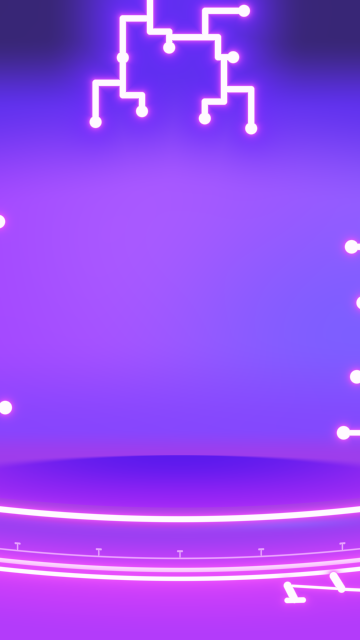
Give the GLSL for this background, as a Shadertoy shader.

```glsl
// Neon podium under glowing circuit traces, on a violet gradient backdrop.

const vec3 WHITE = vec3(1.0, 0.98, 1.0);
const vec3 PINK = vec3(0.94, 0.32, 0.99);

float segment(vec2 p, vec2 a, vec2 b) {
    vec2 ab = b - a;
    float t = clamp(dot(p - a, ab) / max(dot(ab, ab), 1e-6), 0.0, 1.0);
    return length(p - a - ab * t);
}

// Wire that runs vertically from a, crosses at height k, then runs vertically to b
float wire(vec2 p, vec2 a, vec2 b, float k) {
    vec2 c = vec2(a.x, k), d = vec2(b.x, k);
    return min(segment(p, c, d), min(segment(p, a, c), segment(p, d, b))) - 0.08;
}

// Wire that ends in a round pad
float trace(vec2 p, vec2 a, vec2 b, float k) {
    return min(wire(p, a, b, k), length(p - b) - 0.15);
}

float topCircuit(vec2 p) {
    float d = trace(p, vec2(3.75, 16.2), vec2(4.23, 14.81), 15.21);
    d = min(d, trace(p, vec2(3.75, 15.54), vec2(3.07, 14.56), 15.54));
    d = min(d, trace(p, vec2(3.07, 14.56), vec2(3.55, 13.22), 13.62));
    d = min(d, trace(p, vec2(3.07, 13.93), vec2(2.39, 12.95), 13.93));
    d = min(d, wire(p, vec2(4.23, 15.07), vec2(5.45, 14.57), 15.07));
    d = min(d, trace(p, vec2(5.45, 14.57), vec2(5.83, 14.57), 14.57));
    d = min(d, trace(p, vec2(5.13, 15.07), vec2(6.10, 15.73), 15.73));
    d = min(d, trace(p, vec2(5.60, 14.57), vec2(5.12, 13.04), 13.46));
    return min(d, trace(p, vec2(5.60, 13.77), vec2(6.28, 12.79), 13.77));
}

float sidePads(vec2 p) {
    float d = min(length(p - vec2(-0.04, 10.46)), length(p - vec2(0.13, 5.81)));
    d = min(d, min(length(p - vec2(9.08, 8.43)), length(p - vec2(8.92, 6.58))));
    d = min(d, min(length(p - vec2(8.79, 9.83)), length(p - vec2(8.59, 5.18)))) - 0.17;
    d = min(d, segment(p, vec2(8.79, 9.83), vec2(9.2, 9.83)) - 0.08);
    return min(d, segment(p, vec2(8.59, 5.18), vec2(9.2, 5.18)) - 0.07);
}

// Circuit reflected on the floor, with flattened pads
float floorCircuit(vec2 p) {
    float d = segment(p, vec2(7.19, 1.36), vec2(7.36, 1.02)) - 0.1;
    d = min(d, segment(p, vec2(7.19, 1.36), vec2(8.5, 1.28)) - 0.035);
    d = min(d, segment(p, vec2(8.34, 1.6), vec2(8.54, 1.28)) - 0.1);
    d = min(d, segment(p, vec2(8.54, 1.27), vec2(9.2, 1.24)) - 0.04);
    return min(d, segment(p, vec2(7.18, 0.99), vec2(7.58, 1.0)) - 0.07);
}

void mainImage(out vec4 fragColor, in vec2 fragCoord) {
    vec2 p = fragCoord / iResolution.xy * vec2(9.0, 16.0);
    float aa = 7.0 / iResolution.x;
    float q = (p.x - 4.5) / 4.5;
    float bow = q * q;

    // Backdrop: violet wall, bluer to the lower right, dark upper corners
    vec3 col = mix(vec3(0.64, 0.28, 1.0), vec3(0.60, 0.36, 1.0), p.x / 9.0);
    col = mix(col, vec3(0.68, 0.36, 1.0), 0.8 * exp(-dot(p - vec2(4.0, 10.2), p - vec2(4.0, 10.2)) * 0.09));
    float lowRight = smoothstep(2.0, 9.0, p.x) * exp(-pow((p.y - 7.6) / 2.9, 2.0));
    col = mix(col, vec3(0.47, 0.37, 1.0), 0.85 * lowRight);
    col = mix(col, vec3(0.50, 0.26, 0.99), 0.75 * smoothstep(7.6, 5.2, p.y));
    col = mix(col, vec3(0.64, 0.23, 0.91), 0.8 * smoothstep(5.3, 4.6, p.y));
    float side = abs(p.x - 4.4);
    col = mix(col, vec3(0.37, 0.19, 0.93), smoothstep(11.3, 14.3, p.y + 0.13 * side));
    float corner = smoothstep(13.2, 15.1, p.y) * smoothstep(0.9, 3.3, side);
    col = mix(col, vec3(0.22, 0.15, 0.46), corner);

    // Podium top, lit more strongly towards its front rim
    float back = 4.62 - 0.24 * bow - p.y;
    vec3 disc = mix(vec3(0.36, 0.10, 0.93), vec3(0.59, 0.14, 0.96), smoothstep(4.6, 3.35, p.y));
    disc = mix(disc, vec3(0.62, 0.18, 0.95), 0.6 * bow);
    float soft = aa + 0.12 * bow;
    col = mix(col, disc, smoothstep(-soft, soft, back));

    // Rim, front wall and floor
    float rim = 3.31 + 0.24 * bow - p.y;
    col = mix(col, vec3(0.58, 0.22, 0.88), smoothstep(-aa, aa, rim));
    float wall = 2.84 + 0.27 * bow - p.y;
    vec3 front = mix(vec3(0.56, 0.24, 0.94), vec3(0.72, 0.24, 0.97), smoothstep(0.0, 0.9, wall));
    col = mix(col, front, smoothstep(-aa, 0.08, wall));
    vec2 sheen = (p - vec2(7.0, 2.86 + 0.1 * q)) / vec2(1.7, 0.13);
    col = mix(col, vec3(0.40, 0.42, 1.0), 0.65 * exp(-dot(sheen, sheen)));
    float ground = 1.5 + 0.24 * bow - p.y;
    vec3 base = mix(vec3(0.80, 0.24, 0.98), vec3(0.70, 0.23, 0.98), smoothstep(0.0, 1.5, ground));
    col = mix(col, base, smoothstep(-aa, aa, ground));

    // Three curved neon tubes, the upper one widest
    for (int i = 0; i < 3; i++) {
        float f = float(i);
        float height = i == 0 ? 3.02 : 1.97 - 0.22 * f;
        float d = abs(p.y - height - 0.25 * bow) - (i == 0 ? 0.075 : 0.055);
        col = mix(col, PINK, 0.85 * exp(-max(d, 0.0) * 7.0));
        col = mix(col, WHITE, smoothstep(aa, -aa, d));
    }

    // Thin wall trace with evenly spaced capped ticks
    float thin = 2.04 + 0.24 * bow;
    float fine = abs(p.y - thin) - 0.02;
    for (int i = -2; i <= 2; i++) {
        vec2 foot = vec2(4.5 + 2.03 * float(i), thin);
        fine = min(fine, segment(p, foot, foot + vec2(0.0, 0.15)) - 0.018);
        fine = min(fine, segment(p, foot + vec2(-0.05, 0.18), foot + vec2(0.05, 0.18)) - 0.025);
    }
    col = mix(col, vec3(0.95, 0.72, 1.0), 0.85 * smoothstep(aa, -aa, fine));

    // Glowing circuits
    float top = topCircuit(p);
    col = mix(col, vec3(0.42, 0.15, 1.0), 0.7 * exp(-max(top, 0.0) * 2.2));
    float lit = min(top, min(sidePads(p), floorCircuit(p)));
    col = mix(col, PINK, 0.8 * exp(-max(lit, 0.0) * 13.0));
    col = mix(col, WHITE, smoothstep(aa, -aa, lit));
    fragColor = vec4(col, 1.0);
}
```
